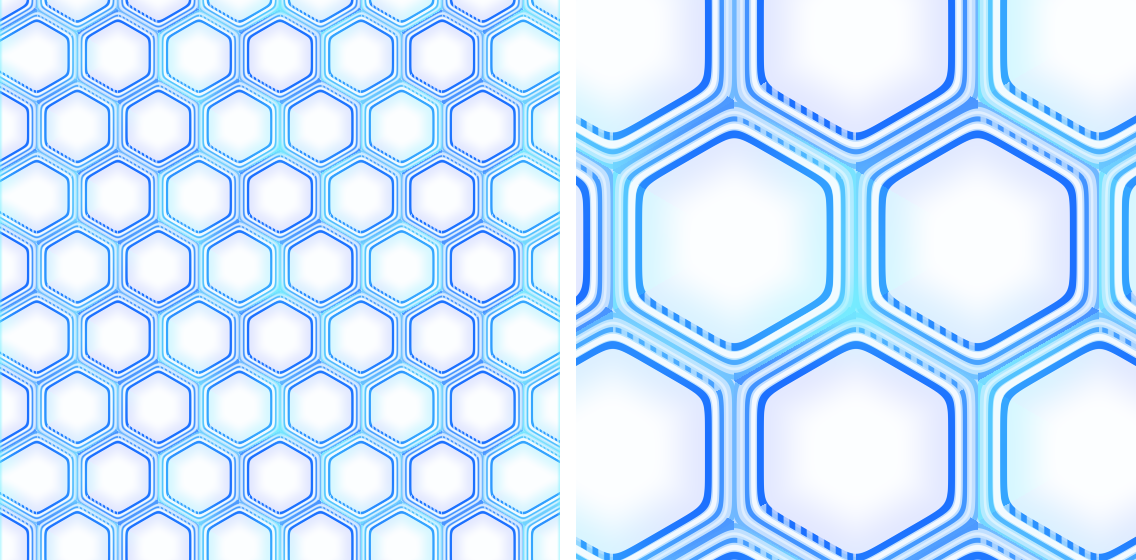
Left, the full canvas; right, a detail of the centre.
Reproduce this pattern procedurally as a WebGL 1 fragment shader.

```glsl
precision highp float;
// Glowing honeycomb: white hexagons framed by thin nested lines in blue and cyan.

uniform vec2 u_resolution;

float hash(vec2 p) {
  vec3 q = fract(p.xyx * vec3(0.1031, 0.1030, 0.0973));
  q += dot(q, q.yzx + 33.33);
  return fract((q.x + q.y) * q.z);
}

// Value noise that repeats every three lattice rows
float bandNoise(vec2 p) {
  vec2 i = floor(p), f = fract(p);
  f = f * f * (3.0 - 2.0 * f);
  float y0 = mod(i.y, 3.0), y1 = mod(i.y + 1.0, 3.0);
  float low = mix(hash(vec2(i.x, y0)), hash(vec2(i.x + 1.0, y0)), f.x);
  float high = mix(hash(vec2(i.x, y1)), hash(vec2(i.x + 1.0, y1)), f.x);
  return mix(low, high, f.y);
}

float stroke(float d, float at, float halfWidth, float soft) {
  return 1.0 - smoothstep(halfWidth - soft, halfWidth + soft, abs(d - at));
}

// Offset from the nearest hexagon centre, centres one unit apart
vec2 hexLocal(vec2 p) {
  vec2 grid = vec2(1.0, 1.7320508);
  vec2 a = mod(p + 0.5 * grid, grid) - 0.5 * grid;
  vec2 b = mod(p, grid) - 0.5 * grid;
  return dot(a, a) < dot(b, b) ? a : b;
}

void main() {
  vec2 uv = gl_FragCoord.xy / u_resolution;
  vec2 p = (uv - vec2(0.5, 0.398)) / 0.1448;
  float soft = 0.6 / (0.1448 * min(u_resolution.x, u_resolution.y));
  vec2 local = hexLocal(p);
  vec2 center = p - local;

  // Distance along the three wall normals, with softly rounded corners
  float rising = dot(local, vec2(0.5, 0.8660254));
  float falling = dot(local, vec2(0.5, -0.8660254));
  vec3 axes = abs(vec3(local.x, rising, falling));
  // The outermost cells stay open towards the canvas border
  if (abs(center.x) > 2.9 && local.x * center.x > 0.0) axes.x = 0.0;
  vec3 e = exp(48.0 * axes);
  float d = log(e.x + e.y + e.z) / 48.0;

  // Which wall family this point faces
  float onRising = step(max(axes.x, axes.z), axes.y);
  float onFalling = step(max(axes.x, axes.y), axes.z);
  float onUpright = (1.0 - onRising) * (1.0 - onFalling);

  // Cyan sheen: alternating columns, a drifting band and slight cell variation
  float column = mod(floor(center.x + 0.01), 2.0);
  float drift = bandNoise(vec2(p.x * 1.7, p.y * 1.7320508));
  float cellVariation = hash(floor(center * 2.0 + 0.5) + 40.0);
  float sheen = 0.36 * column + 0.75 * drift + 0.12 * cellVariation - 0.28;
  sheen += 0.2 * onUpright * step(local.x, 0.0);
  sheen = smoothstep(0.12, 0.72, sheen);

  vec3 white = vec3(0.99, 0.995, 1.0);
  vec3 pale = vec3(0.76, 0.87, 1.0);
  vec3 cyan = vec3(0.45, 0.94, 1.0);
  vec3 mid = mix(vec3(0.38, 0.69, 1.0), cyan, 0.8 * sheen);
  vec3 deep = mix(vec3(0.11, 0.44, 1.0), vec3(0.24, 0.72, 1.0), 0.75 * sheen);

  // Interior fading from white to a cool rim
  vec3 rim = mix(vec3(0.89, 0.91, 1.0), vec3(0.84, 0.97, 1.0), sheen);
  vec3 color = mix(white, rim, smoothstep(0.16, 0.385, d));

  // Frame between neighbouring cells
  vec3 frame = mix(pale, vec3(0.67, 0.95, 1.0), 0.65 * sheen);
  color = mix(color, frame, smoothstep(0.39 - soft, 0.39 + soft, d));

  // Fine dashes on the rising walls: inner line below, outer line above
  float wave = abs(fract(p.x * 21.0) - 0.5) * 2.0;
  float gap = smoothstep(0.35, 0.65, wave) * onRising;
  float below = step(rising, 0.0);
  float innerInk = 1.0 - 0.75 * gap * below;
  float outerInk = 1.0 - 0.8 * gap * (1.0 - below);

  // Nested lines from the inside outwards
  color = mix(color, deep, stroke(d, 0.393, 0.014, soft) * innerInk);
  color = mix(color, white, stroke(d, 0.422, 0.009 + 0.005 * sheen, soft) * 0.85);
  color = mix(color, mix(deep, mid, 0.55), stroke(d, 0.448, 0.009, soft) * outerInk);
  color = mix(color, white, stroke(d, 0.471, 0.005, soft) * 0.5);
  vec3 seam = mix(mid, deep, 0.65 * onFalling * (1.0 - sheen));
  color = mix(color, seam, stroke(d, 0.5, 0.009 + 0.006 * onFalling, soft) * 0.85);

  // Bright cyan glints where the sheen peaks near a corner
  float corner = smoothstep(0.48, 0.56, length(local));
  color = mix(color, cyan, 0.6 * corner * smoothstep(0.6, 0.95, drift));

  // Cyan fringe on the left and right canvas borders
  float border = 1.0 - smoothstep(0.0, 0.006, min(uv.x, 1.0 - uv.x));
  color = mix(color, cyan, 0.45 * border);

  gl_FragColor = vec4(color, 1.0);
}
```
